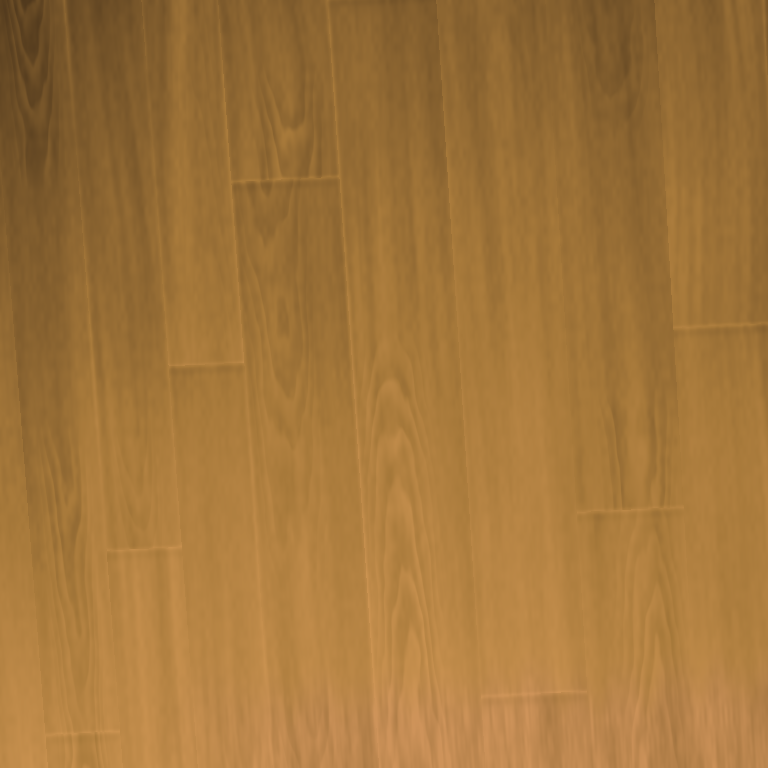
A Shadertoy shader for this texture:

```glsl
// Softly lit oak floor: leaning vertical planks with staggered ends and fine grain.

const vec3 DARK_OAK  = vec3(0.480, 0.345, 0.168);
const vec3 MID_OAK   = vec3(0.655, 0.475, 0.228);
const vec3 LIGHT_OAK = vec3(0.770, 0.557, 0.300);
const vec3 PINK_TINT = vec3(0.010, 0.000, 0.035);

const float WIDE_PLANK   = 0.142;
const float NARROW_PLANK = 0.100;
const float WIDTH_CHANGE = 0.284;
const float PLANK_LENGTH = 1.15;
const float END_STAGGER  = 0.24;
const float FIRST_END    = 0.957;
const float END_SLOPE    = 0.05;
const float LEAN_LEFT    = 0.080;
const float LEAN_RIGHT   = 0.055;
const float SEAM_WIDTH   = 0.0028;
const float STREAK_GAIN  = 0.42;
const float THREAD_GAIN  = 0.26;
const float RING_GAIN    = 0.26;
const float FINE_GAIN    = 0.50;
const float MOTTLE_GAIN  = 0.28;

float hash(vec2 p) {
    vec3 q = fract(vec3(p.xyx) * 0.1031);
    q += dot(q, q.yzx + 33.33);
    return fract((q.x + q.y) * q.z);
}

float noise(vec2 p) {
    vec2 cell = floor(p), f = fract(p);
    f = f * f * (3.0 - 2.0 * f);
    float low  = mix(hash(cell), hash(cell + vec2(1, 0)), f.x);
    float high = mix(hash(cell + vec2(0, 1)), hash(cell + vec2(1, 1)), f.x);
    return mix(low, high, f.y);
}

float fbm(vec2 p) {
    float sum = 0.0, gain = 0.53;
    for (int i = 0; i < 4; i++) {
        sum += gain * noise(p);
        p = p * 2.03 + 17.3;
        gain *= 0.5;
    }
    return sum;
}

// Long streaks and thin threads, bent slightly along the plank.
float streaks(vec2 p, float seed) {
    float x = p.x + 0.035 * (noise(vec2(p.x * 6.0, p.y * 2.5) + seed) - 0.5);
    float broad = fbm(vec2(x * 36.0, p.y * 1.6) + seed) - 0.5;
    float thread = noise(vec2(x * 110.0, p.y * 3.0) + seed) - 0.5;
    float presence = noise(vec2(x * 14.0, p.y * 3.0) + seed + 31.0);
    return STREAK_GAIN * broad + THREAD_GAIN * presence * thread;
}

// Nested pointed arches around the heart of the plank.
float cathedral(vec2 p, float width, float seed) {
    float side = p.x / width - mix(0.35, 0.65, hash(vec2(seed, 3.0)));
    float warp = fbm(vec2(p.x * 20.0, p.y * 5.0) + seed);
    float facing = hash(vec2(seed, 9.0)) < 0.5 ? -1.0 : 1.0;
    float height = p.y * 9.0 + facing * 26.0 * side * side + 3.2 * warp;
    float ring = fract(height);
    float dark = smoothstep(0.0, 0.65, ring) * (1.0 - smoothstep(0.78, 1.0, ring));
    float heart = 1.0 - smoothstep(0.10, 0.40, abs(side));
    float patches = smoothstep(0.42, 0.68, noise(vec2(seed, p.y * 3.5)));
    return (0.4 - dark) * heart * patches;
}

float softLine(float distanceToLine, float width) {
    float r = distanceToLine / width;
    return exp(-r * r);
}

void mainImage(out vec4 fragColor, in vec2 fragCoord) {
    vec2 uv = fragCoord / iResolution.xy;
    float down = 1.0 - uv.y;

    // Plank layout, narrower on the left
    float across = uv.x - mix(LEAN_LEFT, LEAN_RIGHT, uv.x) * down;
    float width = across < WIDTH_CHANGE ? NARROW_PLANK : WIDE_PLANK;
    float grid = 3.0 + (across - WIDTH_CHANGE) / width;
    float column = floor(grid);
    float local = (grid - column) * width;
    float run = down + END_SLOPE * local - FIRST_END + END_STAGGER * column;
    float row = floor(run / PLANK_LENGTH);
    float along = run - row * PLANK_LENGTH;
    float seed = 90.0 * hash(vec2(column, row) + 41.0);
    vec2 p = vec2(local, along);

    // Light falling from the bottom, with shade on the left
    float shade = 0.48 * exp(-7.0 * uv.x) * mix(0.45, 1.0, uv.y);
    float tone = 1.04 - 0.82 * uv.y - shade - 0.12 * uv.x;
    tone += MOTTLE_GAIN * (fbm(uv * vec2(5.0, 3.0) + 7.0) - 0.5);

    // Wood figure
    tone += 0.16 * (hash(vec2(seed, 1.0)) - 0.5);
    tone += streaks(p, seed);
    float figured = smoothstep(0.3, 0.75, hash(vec2(seed, 5.0)));
    tone += RING_GAIN * mix(0.2, 1.0, figured) * cathedral(p, width, seed);
    tone += 0.09 * (noise(uv * vec2(200.0, 80.0)) - 0.5);

    // Crisp pores in the near strip
    float edge = uv.y + 0.05 * (noise(vec2(uv.x * 45.0, 2.0)) - 0.5);
    float near = (1.0 - smoothstep(0.06, 0.15, edge)) * smoothstep(0.15, 0.45, uv.x);
    float pores = noise(vec2(across * 150.0, uv.y * 14.0)) * 0.55
                + noise(vec2(across * 290.0, uv.y * 30.0)) * 0.45;
    tone += near * (FINE_GAIN * (pores - 0.5) - 0.06);

    // Faint pale seams and plank ends
    float nearestSeam = floor(grid + 0.5);
    float seamGap = (grid - nearestSeam) * width;
    float seamFade = hash(vec2(nearestSeam, 8.0)) * noise(vec2(nearestSeam, down * 4.0));
    tone += 0.26 * seamFade * softLine(seamGap, SEAM_WIDTH);
    tone -= 0.10 * seamFade * softLine(seamGap - 0.007, 2.0 * SEAM_WIDTH);
    float endGap = min(along, PLANK_LENGTH - along);
    tone += 0.16 * softLine(endGap, SEAM_WIDTH);
    tone -= 0.08 * softLine(along - 0.008, 2.0 * SEAM_WIDTH);

    // Colour ramp
    tone = min(tone, 1.12);
    vec3 color = tone < 0.5 ? mix(DARK_OAK, MID_OAK, tone * 2.0)
                            : mix(MID_OAK, LIGHT_OAK, tone * 2.0 - 1.0);
    color += PINK_TINT * near;
    fragColor = vec4(clamp(color, 0.0, 1.0), 1.0);
}
```
